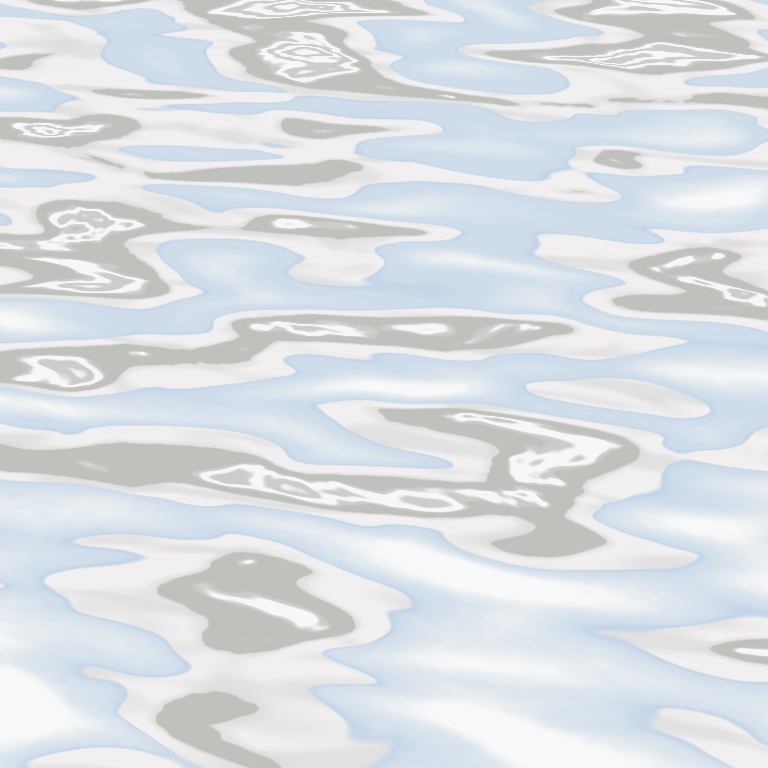
Write a Shadertoy shader that draws this texture.

```glsl
// Pale rippled water: blue sky pools, milky bands and grey glinting streaks in perspective.

vec2 gradientAt(vec2 cell) {
    float angle = 6.2832 * fract(sin(dot(cell, vec2(127.1, 311.7))) * 43758.5);
    return vec2(cos(angle), sin(angle));
}

float gradientNoise(vec2 p) {
    vec2 cell = floor(p), f = p - cell;
    vec2 u = f * f * f * (f * (f * 6.0 - 15.0) + 10.0);
    float a = dot(gradientAt(cell), f);
    float b = dot(gradientAt(cell + vec2(1, 0)), f - vec2(1, 0));
    float c = dot(gradientAt(cell + vec2(0, 1)), f - vec2(0, 1));
    float d = dot(gradientAt(cell + vec2(1, 1)), f - vec2(1, 1));
    return mix(mix(a, b, u.x), mix(c, d, u.x), u.y);
}

// Antialiased step, at least as soft as the given width
float softStep(float threshold, float value, float softness) {
    float width = max(fwidth(value), softness);
    return smoothstep(-width, width, value - threshold);
}

void mainImage(out vec4 fragColor, in vec2 fragCoord) {
    vec2 uv = fragCoord / iResolution.xy;

    // Perspective: ripples grow finer and flatter toward the top
    vec2 p = vec2((uv.x - 0.5) * (2.3 + 1.9 * uv.y),
                  8.0 * uv.y + 7.0 * uv.y * uv.y + 1.5 * uv.x);
    p += 0.35 * vec2(gradientNoise(p * 1.3 + 17.0), gradientNoise(p * 1.1 + 41.0));

    // Wave height, with more crests in the distance
    float fine = gradientNoise(p * vec2(5.0, 4.0) + 9.0);
    float grain = gradientNoise(p * vec2(17.0, 9.0) + 60.0);
    float height = gradientNoise(p + 5.0)
                 + 0.30 * gradientNoise(p * 2.1 + 23.0)
                 + 0.035 * fine + mix(-0.10, 0.05, uv.y);

    // Milky bands with faint warm and shaded streaks
    float streak = gradientNoise(p * vec2(1.6, 3.0) + 80.0) + 0.4 * fine;
    vec3 milk = mix(vec3(0.945, 0.937, 0.937), vec3(0.885, 0.88, 0.88),
                    smoothstep(-0.05, 0.45, streak));
    milk = mix(milk, vec3(0.86, 0.86, 0.855), 0.7 * smoothstep(0.13, 0.20, height));

    // Blue pools: darker rim, paler heart, white glare in the foreground
    float depth = -0.03 - height;
    float nearness = 0.5 - uv.y;
    vec3 pool = mix(vec3(0.76, 0.83, 0.91), vec3(0.81, 0.865, 0.92),
                    smoothstep(0.0, 0.05, depth));
    float mottle = 0.05 * fine + 0.05 * grain;
    pool = mix(pool, vec3(0.89, 0.915, 0.935),
               smoothstep(0.06, 0.36, depth + 0.25 * nearness + mottle));
    pool = mix(pool, vec3(0.975),
               smoothstep(0.28, 0.52, depth + 0.30 * nearness + mottle));

    // Grey crests holding thin contour lines and white glints
    float crest = height + 0.02 * grain;
    float contour = 0.5 + 0.5 * sin(48.0 * height + 7.0 * fine + 2.0 * grain);
    vec3 glint = mix(vec3(0.80, 0.805, 0.795), vec3(0.97), smoothstep(0.15, 0.85, contour));
    vec3 grey = mix(vec3(0.75, 0.757, 0.74), glint,
                    softStep(0.36, crest + 0.12 * fine, 0.008));

    vec3 color = mix(pool, milk, softStep(-0.03, height, 0.010));
    color = mix(color, grey, softStep(0.20, crest, 0.006));
    fragColor = vec4(color, 1.0);
}
```
